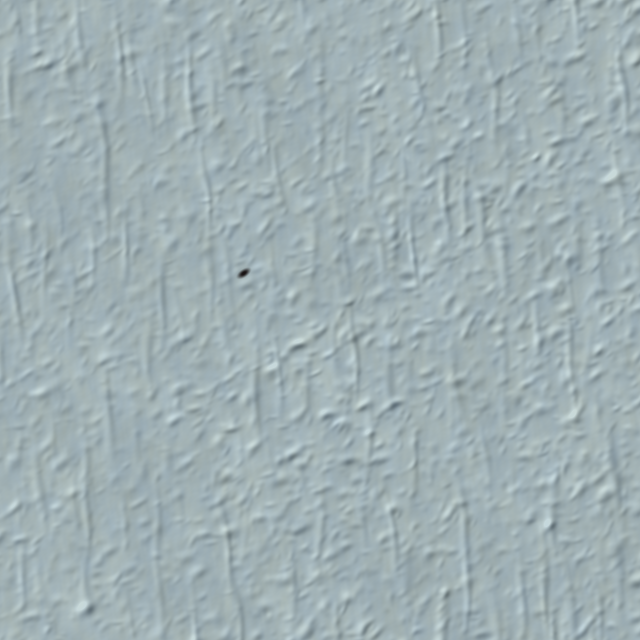
This texture is drawn by a three.js fragment shader. Its source:

```glsl
varying vec2 vUv;

const vec3 PAINT = vec3(0.630, 0.694, 0.708);
const vec3 RELIEF_TINT = vec3(1.0, 1.03, 0.99);
const vec3 WARM_TINT = vec3(0.014, 0.005, -0.016);
const vec3 SPECK = vec3(0.10, 0.08, 0.08);

float hash(vec2 p) {
  vec3 q = fract(vec3(p.xyx) * 0.1031);
  q += dot(q, q.yzx + 33.33);
  return fract((q.x + q.y) * q.z);
}

vec2 hash2(vec2 p) {
  return vec2(hash(p + 17.3), hash(p + 71.9));
}

// Coordinates along and across a direction
vec2 alongAcross(vec2 d, float angle) {
  float c = cos(angle), s = sin(angle);
  return vec2(c * d.x + s * d.y, c * d.y - s * d.x);
}

// Smooth patches from layered sines, about -1 to 1
float patches(vec2 p) {
  float sum = 0.0, weight = 0.5;
  for (int i = 0; i < 4; i++) {
    sum += weight * sin(p.x + 1.7 * sin(p.y * 0.8)) * cos(p.y + 1.3 * sin(p.x * 0.7));
    p = alongAcross(p, 0.9) * 1.8 + 2.7;
    weight *= 0.65;
  }
  return sum;
}

// Groove with a shaded core and a lit lip
float groove(vec2 q, float lipGain) {
  float core = exp(-q.y * q.y);
  float lip = exp(-(q.y - 1.7) * (q.y - 1.7) * 0.8);
  return exp(-q.x * q.x) * (lipGain * lip - core);
}

// Grooves scattered over a jittered grid
float grooves(vec2 p, vec2 grid, vec2 size, float angle, float spread, float density) {
  vec2 cell = floor(p * grid);
  float sum = 0.0;
  for (int y = -1; y <= 1; y++) {
    for (int x = -1; x <= 1; x++) {
      vec2 id = cell + vec2(float(x), float(y));
      vec2 jitter = hash2(id);
      vec2 kind = hash2(id + 131.7);
      float turn = angle + spread * (hash(id + 211.1) - 0.5);
      vec2 q = alongAcross(p - (id + jitter) / grid, turn);
      q /= size * mix(vec2(0.6, 0.75), vec2(1.15), kind);
      q.y += (kind.y - 0.5) * 0.5 * q.x * q.x;
      float strength = mix(0.3, 1.0, kind.x * kind.x);
      float lipGain = mix(0.5, 1.0, jitter.y);
      sum += step(hash(id + 57.2), density) * strength * groove(q, lipGain);
    }
  }
  return sum;
}

void main() {
  vec2 p = vUv;

  // Uneven roughness, denser toward the right
  float patchy = patches(p * 14.0 + 3.0);
  float rough = clamp(0.8 + 0.35 * smoothstep(0.1, 0.65, p.x) + 0.5 * patchy, 0.35, 1.35);

  // Wavering coordinates break up straight strokes
  vec2 waver = vec2(sin(p.y * 43.0 + 3.0 * sin(p.x * 29.0)),
                    sin(p.x * 57.0 + 2.0 * sin(p.y * 37.0)));
  vec2 w = p + 0.0022 * waver;

  // Slanted dents, fine stipple and long vertical brush grooves
  float dents = grooves(w, vec2(29.0), vec2(0.0125, 0.0058), 0.62, 0.6, 0.72);
  float stipple = grooves(w + 5.0, vec2(52.0), vec2(0.0085, 0.0043), 0.7, 0.9, 0.8);
  float brush = grooves(w + 9.0, vec2(24.0, 8.0), vec2(0.056, 0.0055), 1.6, 0.2, 0.7);
  float relief = rough * (0.145 * dents + 0.088 * stipple) + 0.105 * brush;

  // Broad shading, drawn out along the brush direction
  relief += 0.028 * patches(p * vec2(58.0, 20.0)) + 0.016 * patchy;
  relief += 0.018 * patches(alongAcross(p, 0.65) * vec2(50.0, 100.0) + 4.0);
  relief = clamp(relief, -0.34, 0.15);

  vec3 color = PAINT + RELIEF_TINT * relief;
  color += WARM_TINT * patches(p * vec2(75.0, 38.0) + 8.0);

  // One dark chip in the paint
  vec2 chip = alongAcross(p - vec2(0.381, 0.573), 0.6) / vec2(0.0125, 0.0062);
  color = mix(color, SPECK, 1.0 - smoothstep(0.15, 1.2, length(chip)));

  gl_FragColor = vec4(color, 1.0);
}
```
